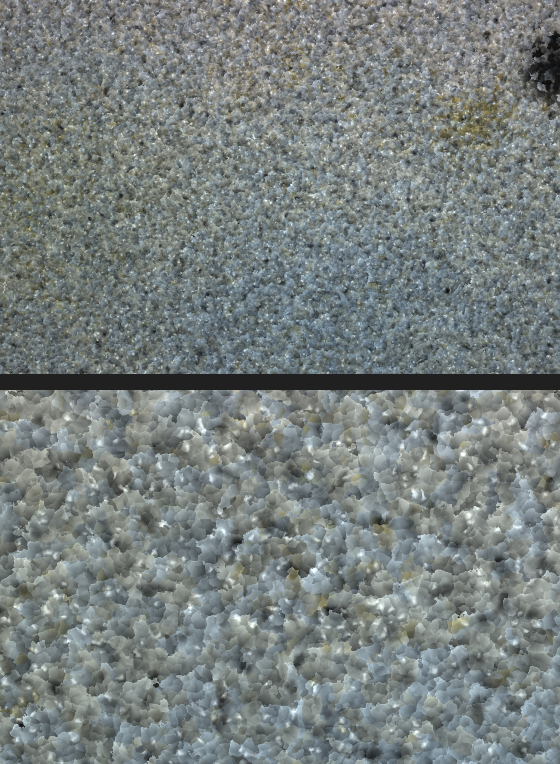
Top: the whole. Bottom: its middle third, enlarged.
Write a Shadertoy shader that draws this texture.

```glsl
// Rough crystalline stone: packed translucent grains with glints and pits.
// Two bent Voronoi layers give soft tilted facets; gradient noise roughens
// them and spreads broad tints, ochre flecks and a dark weathered patch.

const float GRAIN_SCALE = 62.0;      // grains per canvas height
const float CHIP_SCALE = 125.0;      // smaller chips per canvas height
const float GRAIN_TONE = 0.30;       // brightness spread between grains
const float GRAIN_FACET = 0.32;      // brightness slope across a grain
const float CHIP_TONE = 0.28;
const float CHIP_FACET = 0.22;
const float ROUGHNESS = 0.13;
const float BEND = 0.0085;           // how far grain outlines wander
const float GLINT_SHARE = 0.10;
const float GLINT_POWER = 0.36;
const float PIT_DEPTH = 0.36;
const vec2 LIGHT = vec2(-0.45, 0.89);

const vec3 STONE = vec3(0.478, 0.507, 0.512);
const vec3 BLUE_STONE = vec3(0.415, 0.485, 0.530);
const vec3 PALE_STONE = vec3(0.520, 0.518, 0.530);
const vec3 OLIVE_STONE = vec3(0.445, 0.475, 0.445);
const vec3 WARM_FILTER = vec3(1.02, 0.995, 0.94);
const vec3 COOL_FILTER = vec3(0.97, 1.00, 1.03);
const vec3 OCHRE_FILTER = vec3(0.90, 0.80, 0.50);
const vec3 GLINT_COLOR = vec3(0.97, 1.00, 1.00);

const int SAMPLES = 2;               // per axis, smooths grain edges

vec3 hash3(vec2 p) {
    vec3 q = fract(p.xyx * vec3(0.1031, 0.1030, 0.0973));
    q += dot(q, q.yxz + 33.33);
    return fract((q.xxy + q.yzz) * q.zyx);
}

float cornerSlope(vec2 cell, vec2 corner, vec2 f) {
    return dot(hash3(cell + corner).xy * 2.0 - 1.0, f - corner);
}

// Gradient noise, roughly -0.7 to 0.7
float noise(vec2 p) {
    vec2 cell = floor(p), f = fract(p);
    vec2 s = f * f * f * (f * (f * 6.0 - 15.0) + 10.0);
    vec2 e = vec2(1.0, 0.0);
    float low = mix(cornerSlope(cell, e.yy, f), cornerSlope(cell, e.xy, f), s.x);
    float high = mix(cornerSlope(cell, e.yx, f), cornerSlope(cell, e.xx, f), s.x);
    return 1.4 * mix(low, high, s.y);
}

float fbm(vec2 p) {
    float sum = 0.0, amplitude = 1.0;
    for (int i = 0; i < 4; i++) {
        sum += amplitude * noise(p);
        p = mat2(1.6, 1.2, -1.2, 1.6) * p + 17.3;
        amplitude *= 0.55;
    }
    return sum;
}

struct Grain { vec3 rnd; vec2 offset; float edge; };

// Nearest Voronoi cell: its random values, position within it, edge gap
Grain findGrain(vec2 p) {
    vec2 cell = floor(p), f = fract(p);
    Grain g = Grain(vec3(0.0), vec2(0.0), 0.0);
    float first = 9.0, second = 9.0;
    for (int y = -1; y <= 1; y++)
    for (int x = -1; x <= 1; x++) {
        vec2 n = vec2(x, y);
        vec2 d = f - n - hash3(cell + n).xy;
        float dist = length(d);
        if (dist < first) {
            second = first;
            first = dist;
            g.rnd = hash3(cell + n + 71.7);
            g.offset = d;
        } else second = min(second, dist);
    }
    g.edge = second - first;
    return g;
}

float facet(Grain g) {
    return dot(g.offset, normalize(g.rnd.xy - 0.5 + 0.3 * LIGHT));
}

float blob(vec2 p, vec2 center, vec2 size) {
    vec2 d = (p - center) / size;
    return exp(-dot(d, d));
}

vec3 stone(vec2 p, vec2 uv) {
    // Broad tints and light falloff
    float drift = fbm(p * 3.0);
    vec3 color = mix(STONE, PALE_STONE, smoothstep(0.5, 1.0, uv.y + 0.15 * drift));
    color = mix(color, OLIVE_STONE, 0.7 * blob(uv, vec2(0.1, 0.42), vec2(0.3, 0.35)));
    color = mix(color, BLUE_STONE, 0.8 * blob(uv, vec2(0.62, 0.12), vec2(0.35, 0.3)));
    color *= 0.85 + 0.21 * blob(uv, vec2(0.62, 0.64), vec2(0.62, 0.6)) + 0.045 * drift;

    // Grain relief
    vec2 bend = BEND * vec2(fbm(p * 60.0), fbm(p * 60.0 + 31.0));
    Grain grain = findGrain((p + bend) * GRAIN_SCALE);
    Grain chip = findGrain((p - 0.6 * bend) * CHIP_SCALE + 43.0);
    float relief = GRAIN_TONE * (grain.rnd.z - 0.5) + GRAIN_FACET * facet(grain);
    relief += CHIP_TONE * (chip.rnd.z - 0.5) + CHIP_FACET * facet(chip);
    float rim = 1.0 - smoothstep(0.0, 0.25, grain.edge);
    relief += 0.3 * rim * max(dot(grain.offset, LIGHT), 0.0);
    relief += ROUGHNESS * fbm(p * 36.0);
    relief -= PIT_DEPTH * smoothstep(0.22, 0.6, noise(p * 48.0 + 9.0));

    // Small ochre flecks, denser in a few faint patches
    float stain = 0.42 * blob(uv, vec2(0.85, 0.68), vec2(0.08, 0.1));
    stain += 0.14 * blob(uv, vec2(0.52, 0.88), vec2(0.2, 0.18));
    stain += 0.12 * blob(uv, vec2(0.08, 0.4), vec2(0.14, 0.3));
    stain += 0.1 + 0.15 * fbm(p * 7.0 + 5.0);
    float fleck = smoothstep(0.0, 0.4, stain + 0.3 * noise(p * 40.0 + 3.0) - 0.5 * chip.rnd.x);
    color *= mix(COOL_FILTER, WARM_FILTER, smoothstep(0.2, 0.8, grain.rnd.x + 0.3 * drift));
    color *= mix(vec3(1.0), OCHRE_FILTER, 0.85 * fleck);

    // Dark weathered patch near the right edge, broken up grain by grain
    float grime = blob(uv, vec2(1.0, 0.82), vec2(0.075, 0.12));
    color *= 1.0 - 0.85 * smoothstep(0.25, 0.8, grime * (0.55 + 0.75 * grain.rnd.y));

    color *= max(1.0 + relief, 0.15);
    float glint = step(1.0 - GLINT_SHARE, chip.rnd.y) * exp(-11.0 * dot(chip.offset, chip.offset));
    return color + GLINT_POWER * (1.0 - 0.6 * grime) * glint * GLINT_COLOR;
}

void mainImage(out vec4 fragColor, in vec2 fragCoord) {
    vec3 sum = vec3(0.0);
    for (int j = 0; j < SAMPLES; j++)
    for (int i = 0; i < SAMPLES; i++) {
        vec2 point = fragCoord + (vec2(i, j) + 0.5) / float(SAMPLES) - 0.5;
        sum += stone(point / iResolution.y, point / iResolution.xy);
    }
    fragColor = vec4(clamp(sum / float(SAMPLES * SAMPLES), 0.0, 1.0), 1.0);
}
```
